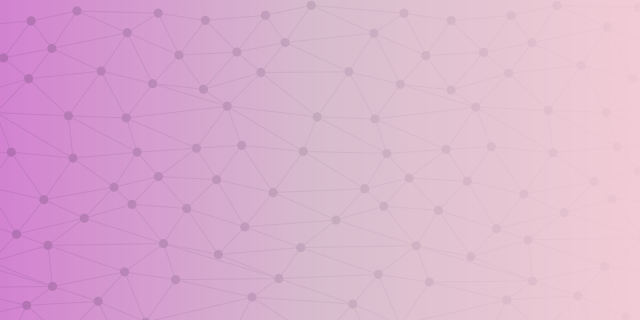
A Shadertoy shader for this background:

```glsl
// A pale violet-to-pink gradient under a fading mesh of dots and thin lines.
// Nodes sit on a slanted lattice that repeats across the canvas, bent by a wave
// and a hash; each node links to its right neighbour and to two nodes below.

// Lengths are in canvas heights; mesh y runs downward from the top edge.
const vec3 LEFT_VIOLET = vec3(0.825, 0.510, 0.815);
const vec3 MID_MAUVE   = vec3(0.845, 0.738, 0.805);
const vec3 RIGHT_PINK  = vec3(0.945, 0.800, 0.840);
const vec3 INK         = vec3(0.37, 0.25, 0.40);

const float INK_LEFT     = 0.27;    // ink opacity at the left edge
const float INK_RIGHT    = 0.03;    // ink opacity at the right edge
const float LINE_INK     = 0.5;     // line opacity relative to dots
const float DOT_RADIUS   = 0.0143;
const float LINE_HALF    = 0.0017;

const int   LAST_ROW     = 9;
const vec2  FIRST_NODE   = vec2(0.482, 0.047);
const float COL_STEP     = 0.169;
const float ROW_STEP     = 0.103;
const float ROW_SLANT    = 0.0885;  // leftward shift per row in a block of four
const float BLOCK_SLANT  = 0.052;   // leftward shift per block
const vec2  TILE_STEP    = vec2(0.75, -0.0086);
const vec2  ODD_SHIFT    = vec2(0.018, 0.009);
const vec2  ODD_SHEAR    = vec2(0.0031, 0.0009);
const float WAVE_HEIGHT  = 0.034;
const float JITTER       = 0.018;
const float TAU          = 6.28319;

vec2 hash22(vec2 p) {
    vec3 q = fract(p.xyx * vec3(0.1031, 0.1030, 0.0973));
    q += dot(q, q.yzx + 33.33);
    return fract((q.xx + q.yz) * q.zy);
}

float rowStart(float row) {
    return FIRST_NODE.x - BLOCK_SLANT * floor(row / 4.0) - ROW_SLANT * mod(row, 4.0);
}

// Position of a lattice node; some nodes merge with the next one in the tile.
vec2 nodeAt(int index, int rowIndex) {
    float row = float(rowIndex);
    float tile = floor(float(index) / 4.0);
    float col = float(index) - 4.0 * tile;
    bool sparse = rowIndex == 3 || rowIndex > 7;
    if ((sparse && col == 2.0) || (rowIndex == 7 && col == 1.0)) col += 1.0;

    vec2 pos = vec2(rowStart(row) + COL_STEP * col, FIRST_NODE.y + ROW_STEP * row);
    pos.y += WAVE_HEIGHT * cos(TAU * col / 3.0) * sin(0.75 * row - 2.5);
    pos += JITTER * (2.0 * hash22(vec2(col, row) + 1.0) - 1.0);
    return pos + TILE_STEP * tile + mod(tile, 2.0) * (ODD_SHIFT + ODD_SHEAR * row);
}

float segmentDistance(vec2 p, vec2 a, vec2 b) {
    vec2 ap = p - a, ab = b - a;
    float t = clamp(dot(ap, ab) / max(dot(ab, ab), 1e-6), 0.0, 1.0);
    return length(ap - ab * t);
}

float coverage(float dist, float radius) {
    return clamp(0.5 + (radius - dist) * iResolution.y, 0.0, 1.0);
}

// Distances to the nearest dot centre (x) and the nearest line (y).
vec2 meshDistance(vec2 p) {
    vec2 nearest = vec2(10.0);
    int baseRow = int(floor((p.y - FIRST_NODE.y) / ROW_STEP));
    for (int row = max(baseRow - 2, 0); row <= min(baseRow + 2, LAST_ROW); row++) {
        int baseIndex = int(floor((p.x - rowStart(float(row))) / TILE_STEP.x * 4.0));
        int skip = row % 4 == 3 ? 1 : 0;   // the slant restarts after each block
        for (int i = baseIndex - 3; i <= baseIndex + 3; i++) {
            vec2 node = nodeAt(i, row);
            float toRight = segmentDistance(p, node, nodeAt(i + 1, row));
            float toLowerLeft = segmentDistance(p, node, nodeAt(i - skip, row + 1));
            float toLowerRight = segmentDistance(p, node, nodeAt(i - skip + 1, row + 1));
            nearest.x = min(nearest.x, length(p - node));
            nearest.y = min(nearest.y, min(toRight, min(toLowerLeft, toLowerRight)));
        }
    }
    return nearest;
}

void mainImage(out vec4 fragColor, in vec2 fragCoord) {
    vec2 uv = fragCoord / iResolution.xy;
    vec2 p = vec2(fragCoord.x, iResolution.y - fragCoord.y) / iResolution.y;

    // Background: two linear ramps meeting at the centre
    vec3 color = mix(LEFT_VIOLET, MID_MAUVE, clamp(uv.x * 2.0, 0.0, 1.0));
    color = mix(color, RIGHT_PINK, clamp(uv.x * 2.0 - 1.0, 0.0, 1.0));

    // Mesh: ink fades toward the right
    vec2 dist = meshDistance(p);
    float ink = max(coverage(dist.x, DOT_RADIUS), LINE_INK * coverage(dist.y, LINE_HALF));
    color = mix(color, INK, ink * mix(INK_LEFT, INK_RIGHT, uv.x));

    fragColor = vec4(color, 1.0);
}
```
